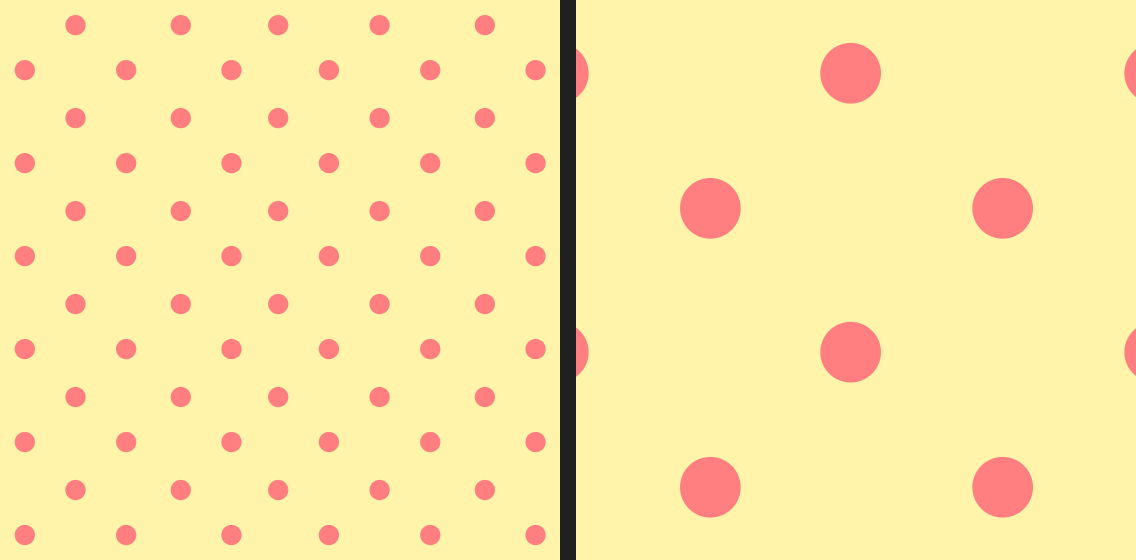
Left: the whole. Right: its middle third, enlarged.
Reproduce this pattern procedurally as a Shadertoy shader.

```glsl
// Staggered polka dots: flat coral discs on pale yellow.
// Columns alternate between two row offsets; two columns in every six sit
// slightly to the right, giving the spacing a gentle irregular rhythm.

const vec3  PAPER_COLOR   = vec3(1.0, 0.957, 0.667);
const vec3  DOT_COLOR     = vec3(1.0, 0.494, 0.498);
const float DOT_RADIUS    = 0.01805;
const vec2  FIRST_DOT     = vec2(0.0443, 0.0446);
const float COLUMN_STEP   = 0.0905;  // between neighbouring columns
const float ROW_STEP      = 0.16602; // between dots in one column
const float STAGGER       = 0.0804;  // rise of the odd columns
const float COLUMN_NUDGE  = 0.0070;  // rightward shift of uneven columns
const float COLUMN_PERIOD = 6.0;

// Horizontal shift of columns 3 and 4 in each group of six.
float columnShift(float column) {
    float slot = mod(column, COLUMN_PERIOD);
    return abs(slot - 3.5) < 1.0 ? COLUMN_NUDGE : 0.0;
}

// Signed distance to the dot in the nearest grid cell.
float dotDistance(vec2 p) {
    p -= FIRST_DOT;

    float column = floor(p.x / COLUMN_STEP + 0.5);
    p.x -= column * COLUMN_STEP + columnShift(column);

    p.y -= mod(column, 2.0) * STAGGER;
    p.y -= ROW_STEP * floor(p.y / ROW_STEP + 0.5);

    return length(p) - DOT_RADIUS;
}

void mainImage(out vec4 fragColor, in vec2 fragCoord) {
    vec2 uv = fragCoord / iResolution.y;
    float pixel = 1.0 / iResolution.y;

    // One-pixel coverage ramp across the rim.
    float coverage = clamp(0.5 - dotDistance(uv) / pixel, 0.0, 1.0);
    fragColor = vec4(mix(PAPER_COLOR, DOT_COLOR, coverage), 1.0);
}
```
